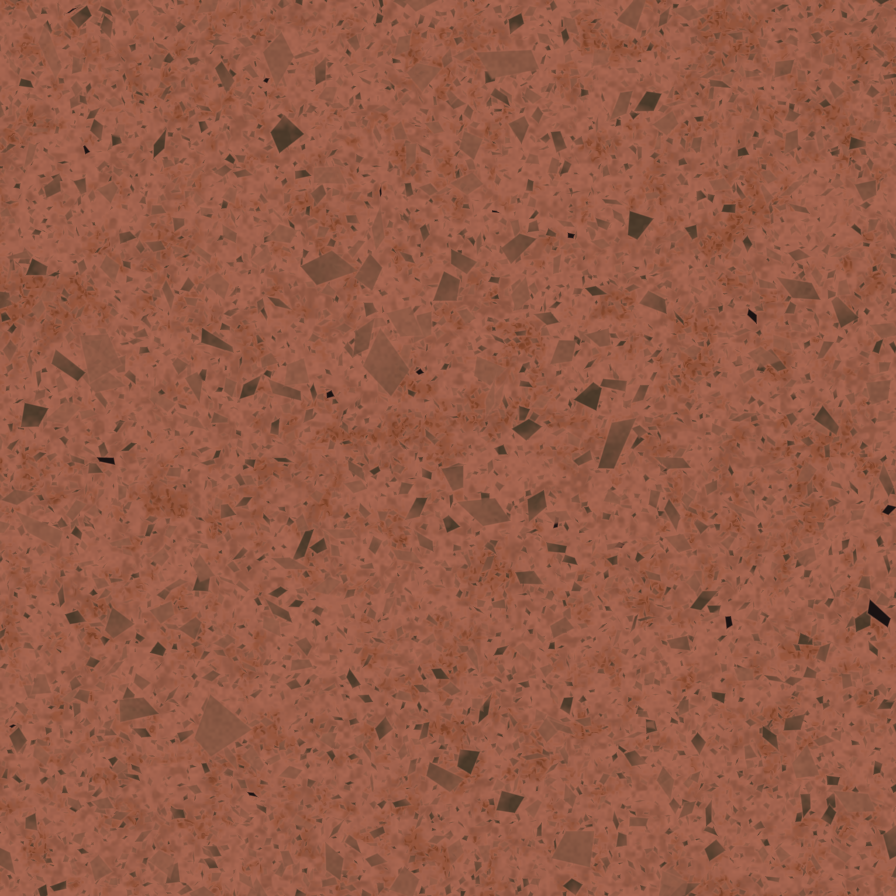
Reproduce this texture procedurally as a WebGL 2 fragment shader.

```glsl
#version 300 es
precision highp float;
// Terracotta stone composite: mottled paste with rust flecks and angular translucent chips.

uniform vec2 u_resolution;
out vec4 fragColor;

const vec3 PASTE       = vec3(0.645, 0.390, 0.308);
const vec3 PASTE_SHADE = vec3(0.565, 0.340, 0.260);
const vec3 STAIN       = vec3(0.565, 0.315, 0.215);
const vec3 RUST        = vec3(0.460, 0.235, 0.130);
const vec3 CHIP_PALE   = vec3(0.545, 0.348, 0.268);
const vec3 CHIP_DARK   = vec3(0.270, 0.215, 0.155);
const vec3 CHIP_BLACK  = vec3(0.070, 0.055, 0.060);

const int   LAYERS       = 4;
const float FINEST_CELLS = 80.0;                        // halved for each coarser layer
const vec4  DENSITY      = vec4(0.85, 0.82, 0.72, 0.38); // finest to coarsest
const vec4  RADIUS       = vec4(0.35, 0.35, 0.34, 0.27); // in cells
const vec4  DARKNESS     = vec4(0.85, 1.05, 1.10, 0.60);
const float BLACK_SHARE  = 0.006;
const int   SIDES        = 4;
const float SOFTNESS     = 0.0011;
const float RUST_CELLS   = 105.0;
const float TAU          = 6.2831853;

vec3 hash3(vec2 cell, int salt) {
  uvec3 v = uvec3(ivec3(ivec2(cell) + 512, salt));
  v = v * 1664525u + 1013904223u;
  v.x += v.y * v.z; v.y += v.z * v.x; v.z += v.x * v.y;
  v ^= v >> 16u;
  v.x += v.y * v.z; v.y += v.z * v.x; v.z += v.x * v.y;
  return vec3(v >> 8u) / 16777216.0;
}

float valueNoise(vec2 p, int salt) {
  vec2 i = floor(p), f = fract(p);
  f = f * f * (3.0 - 2.0 * f);
  float low  = mix(hash3(i, salt).x, hash3(i + vec2(1, 0), salt).x, f.x);
  float high = mix(hash3(i + vec2(0, 1), salt).x, hash3(i + vec2(1, 1), salt).x, f.x);
  return mix(low, high, f.y);
}

// Distance to the nearest scattered point, in cells
float cellular(vec2 p, int salt) {
  vec2 base = floor(p);
  float nearest = 2.0;
  for (int y = -1; y <= 1; y++)
  for (int x = -1; x <= 1; x++) {
    vec2 cell = base + vec2(x, y);
    nearest = min(nearest, distance(p, cell + hash3(cell, salt).xy));
  }
  return nearest;
}

// Signed distance to a stretched convex shard
float shard(vec2 d, float radius, float aspect, float seed) {
  float dist = -radius;
  for (int k = 0; k < SIDES; k++) {
    float jitter = fract(seed * 37.0 + float(k) * 0.618);
    float reach  = fract(seed * 91.0 + float(k) * 0.377);
    float angle  = (float(k) + 0.45 * jitter) * TAU / float(SIDES);
    vec2 normal  = vec2(cos(angle), sin(angle) / aspect);
    dist = max(dist, (dot(normal, d) - radius * mix(0.35, 1.0, reach)) / length(normal));
  }
  return dist;
}

vec3 addChips(vec3 color, vec2 p, int layer, float edge, float grain) {
  float cells = FINEST_CELLS / exp2(float(layer));
  vec2 q = p * cells + 0.37 * float(layer);
  float blur = edge * cells;
  int salt = 10 + layer * 3;
  for (int y = -1; y <= 1; y++)
  for (int x = -1; x <= 1; x++) {
    vec2 cell = floor(q) + vec2(x, y);
    vec3 place = hash3(cell, salt);
    if (place.z > DENSITY[layer]) continue;
    vec3 form = hash3(cell, salt + 1), tone = hash3(cell, salt + 2);
    float c = cos(TAU * form.x), s = sin(TAU * form.x);
    vec2 d = mat2(c, -s, s, c) * (q - cell - place.xy);
    float radius = RADIUS[layer] * mix(0.55, 1.3, form.y * form.y);
    float dist = shard(d, radius, mix(0.25, 0.9, form.z), tone.x);

    // Faint light rim, then a body that darkens towards one end
    color = mix(color, PASTE * 1.03, 0.45 * (1.0 - smoothstep(0.0, 2.5 * blur, dist)));
    float shade = DARKNESS[layer] * pow(tone.y, 2.3);
    shade *= 1.0 + 0.6 * d.x / radius + 1.2 * (grain - 0.5);
    vec3 body = mix(CHIP_PALE, CHIP_DARK, clamp(shade, 0.0, 1.0));
    body *= 1.0 + 0.14 * (grain - 0.5);
    float opacity = mix(0.5, 0.95, max(tone.z, tone.y));
    if (layer < 3 && layer > 0 && tone.y > 1.0 - BLACK_SHARE) {
      body = CHIP_BLACK;
      opacity = 0.95;
    }
    color = mix(color, body, opacity * (1.0 - smoothstep(-blur, blur, dist)));
  }
  return color;
}

void main() {
  vec2 p = gl_FragCoord.xy / u_resolution.y;
  float edge = max(SOFTNESS, 0.6 / u_resolution.y);

  // Mottled paste
  float broad = valueNoise(p * 22.0, 1);
  float mid   = valueNoise(p * 64.0, 2);
  float fine  = valueNoise(p * 150.0, 3);
  float dust  = valueNoise(p * 260.0, 4);
  float mottle = 0.15 * broad + 0.35 * mid + 0.5 * fine;
  vec3 color = mix(PASTE, PASTE_SHADE, smoothstep(0.42, 0.74, mottle));

  // Rust stains with finer flecks inside
  float cluster = 0.35 * broad + 0.65 * valueNoise(p * 58.0 + 0.4 * fine, 6);
  color = mix(color, STAIN, 0.8 * smoothstep(0.5, 0.8, 0.7 * cluster + 0.3 * dust));
  vec2 warp = 0.9 * vec2(fine, dust);
  float fleck = 1.0 - smoothstep(0.05, 0.42, cellular(p * RUST_CELLS + warp, 5));
  color = mix(color, RUST, 0.75 * fleck * smoothstep(0.5, 0.85, cluster));

  // Chips, finest first
  for (int layer = 0; layer < LAYERS; layer++)
    color = addChips(color, p, layer, edge, 0.5 * (mid + fine));

  color *= 1.0 + 0.09 * (dust - 0.5);
  fragColor = vec4(color, 1.0);
}
```
